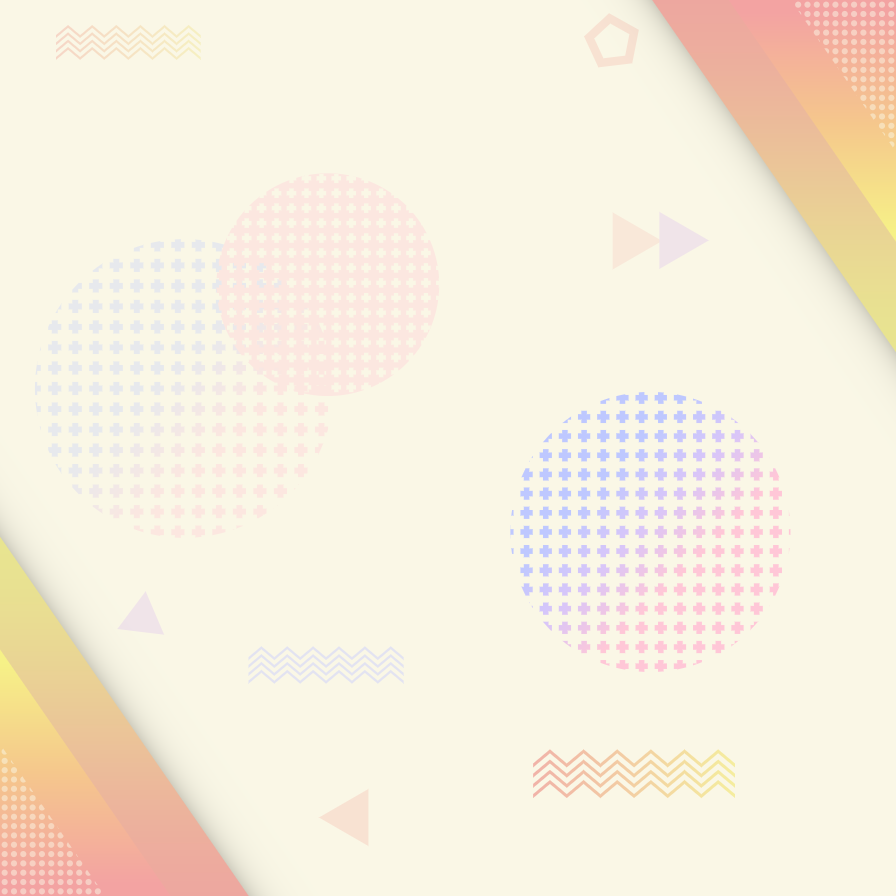
Give the GLSL for this background, as a Shadertoy shader.

```glsl
const float TAU = 6.2831853;
const vec3 CREAM = vec3(0.980, 0.969, 0.902);
const vec3 PEACH = vec3(0.973, 0.886, 0.824);
const vec3 LILAC = vec3(0.941, 0.894, 0.914);
const vec3 BLUSH = vec3(0.988, 0.906, 0.878);
const vec3 CORAL = vec3(0.930, 0.650, 0.625);
const vec3 LEMON = vec3(0.965, 0.945, 0.530);

// Smooth coverage of a signed distance
float fill(float d, float px) {
    return clamp(0.5 - d / px, 0.0, 1.0);
}

// Regular polygon with one vertex at the given angle
float polygon(vec2 p, float sides, float apothem, float angle) {
    float sector = TAU / sides;
    float a = mod(atan(p.y, p.x) - angle, sector) - 0.5 * sector;
    return cos(a) * length(p) - apothem;
}

// Repeated plus signs, one per cell
float plusGrid(vec2 p, float cell) {
    vec2 q = abs(fract(p / cell + 0.5) - 0.5);
    float wide = max(q.x - 0.32, q.y - 0.145);
    float tall = max(q.x - 0.145, q.y - 0.32);
    return min(wide, tall) * cell;
}

// Four stacked zigzag lines, measured from the top left corner
float zigzag(vec2 p, float width) {
    vec2 u = p / width;
    float gap = 0.0506;
    float wave = 0.07 * abs(2.0 * fract(u.x * 6.0) - 1.0);
    float h = -u.y - wave - 0.009;
    float row = clamp(floor(h / gap + 0.5), 0.0, 3.0);
    float line = abs(h - row * gap) / 1.306 - 0.0075;
    return max(line, abs(u.x - 0.5) - 0.5) * width;
}

vec3 threeStops(vec3 a, vec3 b, vec3 c, float t) {
    return t < 0.5 ? mix(a, b, clamp(t * 2.0, 0.0, 1.0))
                   : mix(b, c, clamp(t * 2.0 - 1.0, 0.0, 1.0));
}

// Layered corner stripes with a soft shadow; q starts at the corner
vec3 cornerBands(vec3 base, vec2 q, float scale, float px) {
    float reach = dot(q, vec2(0.822, 0.569));
    float outer = reach - 0.2237 * scale;
    float inner = reach - 0.1535 * scale;
    float dotted = reach - 0.0965;

    float shadow = 0.17 * exp(-max(outer, 0.0) / 0.014);
    vec3 color = base * (1.0 - shadow);

    vec3 outerColor = mix(CORAL, vec3(0.910, 0.895, 0.565),
                          smoothstep(-0.04, 0.41, q.y));
    color = mix(color, outerColor, fill(outer, px));

    vec3 innerColor = threeStops(vec3(0.953, 0.640, 0.635),
                                 vec3(0.960, 0.780, 0.550), LEMON,
                                 (q.y - 0.015) / 0.245);
    color = mix(color, innerColor, fill(inner, px));

    float cell = 0.0104;
    float dots = length(fract(q / cell) - 0.5) * cell - 0.0034;
    return mix(color, CREAM, 0.5 * fill(max(dots, dotted), px));
}

void mainImage(out vec4 fragColor, in vec2 fragCoord) {
    vec2 p = fragCoord / iResolution.xy;
    float px = 1.0 / min(iResolution.x, iResolution.y);
    vec3 color = CREAM;

    // Pale disc of plus signs
    vec2 q = p - vec2(0.2057, 0.5664);
    float d = max(length(q) - 0.1667, plusGrid(q + vec2(0.0072, 0.0), 0.0229));
    vec3 tint = mix(vec3(0.906, 0.914, 0.930), BLUSH,
                    smoothstep(-0.06, 0.12, q.x - q.y));
    color = mix(color, tint, fill(d, px));

    // Blush disc pierced by plus signs
    q = p - vec2(0.3659, 0.6823);
    d = max(length(q) - 0.1243, -plusGrid(q + vec2(0.0239, 0.0313), 0.01667));
    color = mix(color, BLUSH, fill(d, px));

    // Vivid disc of plus signs
    q = p - vec2(0.7259, 0.4063);
    d = max(length(q) - 0.1563, plusGrid(q + vec2(0.0098, 0.0), 0.0214));
    tint = threeStops(vec3(0.745, 0.785, 1.0), vec3(0.850, 0.775, 0.975),
                      vec3(1.0, 0.780, 0.845), (q.x - q.y + 0.11) / 0.19);
    color = mix(color, tint, fill(d, px));

    // Zigzag strips
    q = p - vec2(0.0625, 0.972);
    tint = mix(vec3(0.965, 0.840, 0.780), vec3(0.965, 0.940, 0.760), q.x / 0.1615);
    color = mix(color, tint, fill(zigzag(q, 0.1615), px));
    q = p - vec2(0.2773, 0.2786);
    color = mix(color, vec3(0.890, 0.892, 0.945), fill(zigzag(q, 0.1732), px));
    q = p - vec2(0.595, 0.1635);
    tint = mix(vec3(0.945, 0.700, 0.660), vec3(0.960, 0.930, 0.620), q.x / 0.2253);
    color = mix(color, tint, fill(zigzag(q, 0.2253), px));

    // Triangles
    d = polygon(p - vec2(0.7022, 0.7311), 3.0, 0.0184, 0.0);
    color = mix(color, vec3(0.976, 0.910, 0.851), fill(d, px));
    d = polygon(p - vec2(0.7543, 0.7317), 3.0, 0.0184, 0.0);
    color = mix(color, LILAC, fill(d, px));
    d = polygon(p - vec2(0.1589, 0.3099), 3.0, 0.0152, 1.45);
    color = mix(color, LILAC, fill(d, px));
    d = polygon(p - vec2(0.3928, 0.0876), 3.0, 0.0184, 0.5 * TAU);
    color = mix(color, PEACH, fill(d, px));

    // Pentagon ring
    d = polygon(p - vec2(0.6836, 0.9531), 5.0, 0.0215, 1.69);
    color = mix(color, PEACH, fill(abs(d) - 0.0047, px));

    // Opposite corners
    color = cornerBands(color, p, 1.02, px);
    color = cornerBands(color, 1.0 - p, 1.0, px);
    fragColor = vec4(color, 1.0);
}
```
